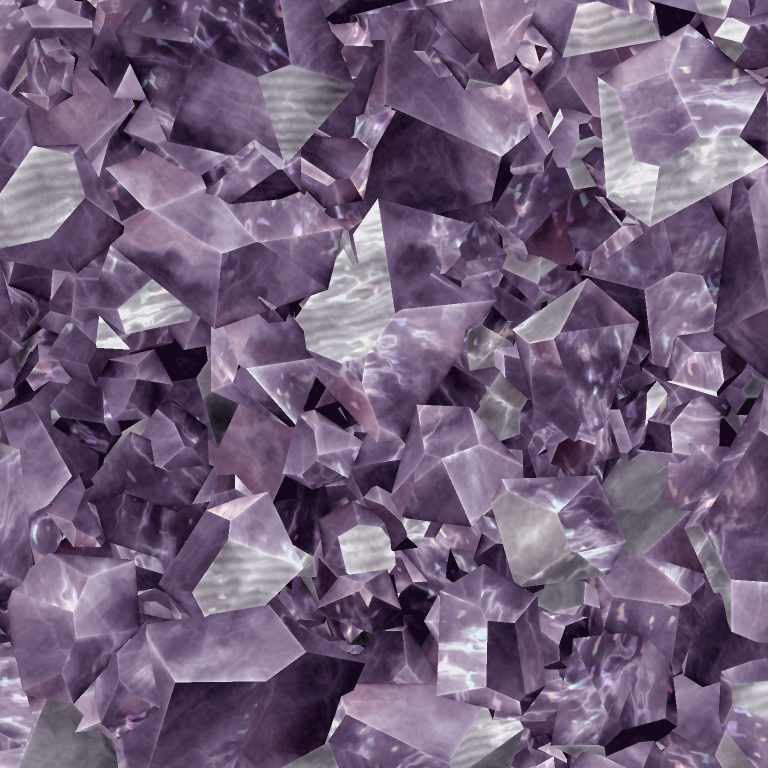
A Shadertoy shader for this texture:

```glsl
// Cluster of faceted amethyst crystals with cloudy, fractured interiors.

struct Gem {
    float depth;   // height of the visible surface
    float crease;  // distance to the nearest facet edge
    float rim;     // distance to the outline
    float facet;   // facet number inside the crystal
    vec2 lean;     // sideways part of the facet normal
    vec2 seed;     // identity of the crystal
};

float hash(vec2 p) {
    vec3 q = fract(p.xyx * 0.1031);
    q += dot(q, q.yzx + 33.33);
    return fract((q.x + q.y) * q.z);
}

float noise(vec2 p) {
    vec2 i = floor(p), f = fract(p);
    f = f * f * (3.0 - 2.0 * f);
    return mix(mix(hash(i), hash(i + vec2(1, 0)), f.x),
               mix(hash(i + vec2(0, 1)), hash(i + vec2(1, 1)), f.x), f.y);
}

float fbm(vec2 p) {
    float sum = 0.0, amp = 0.52;
    for (int i = 0; i < 5; i++) {
        sum += amp * noise(p);
        p = mat2(1.6, 1.2, -1.2, 1.6) * p + 7.3;
        amp *= 0.5;
    }
    return sum;
}

// Topmost crystal at p: each one is the lowest of its side planes and its cap.
Gem findGem(vec2 p) {
    Gem best = Gem(0.0, 1.0, 1.0, 0.0, vec2(0), vec2(9));
    for (int layer = 0; layer < 3; layer++) {
        float size = float(layer), grid = 4.1 * pow(1.75, size);
        vec2 home = floor(p * grid);
        for (int k = 0; k < 9; k++) {
            vec2 cell = home + vec2(k % 3 - 1, k / 3 - 1);
            vec2 seed = cell + 50.0 + size * vec2(97, 41);
            vec2 jitter = vec2(hash(seed + 211.0), hash(seed + 307.0));
            vec2 d = p * grid - cell - 0.1 - 0.8 * jitter;
            if (dot(d, d) > 1.2) continue;

            // The tilted cap competes with six irregular sides.
            vec2 tilt = vec2(hash(seed + 401.0), hash(seed + 503.0)) - 0.5;
            float low = 0.14 + 0.32 * hash(seed + 601.0) + dot(d, tilt) * 0.8;
            float second = 9.0, rim = 9.0, facet = 0.0;
            vec2 lean = -tilt;
            float turn = 6.2832 * hash(seed + 701.0);
            for (int i = 1; i < 7; i++) {
                float n = float(i);
                float r1 = hash(seed + n * vec2(17, 5));
                float r2 = hash(seed + n * vec2(7, 29));
                float angle = turn + 1.0472 * (n + 0.6 * r1);
                vec2 side = vec2(cos(angle), sin(angle));
                float inside = 0.38 + 0.36 * r2 - dot(d, side);
                float h = inside * (0.5 + 1.6 * r1 * r1);
                rim = min(rim, inside);
                if (h < low) {
                    second = low;
                    low = h;
                    facet = n;
                    lean = side;
                } else second = min(second, h);
            }
            float rank = 0.3 - 0.14 * size + 0.62 * hash(seed + 809.0);
            float depth = rank + 0.5 * low;
            if (rim > 0.0 && depth > best.depth)
                best = Gem(depth, (second - low) / grid, rim / grid, facet, lean, seed);
        }
    }
    return best;
}

vec3 amethyst(vec2 p) {
    Gem g = findGem(p);
    vec2 id = g.seed + g.facet * vec2(13, 31);
    float tone = hash(id), kind = hash(id + 151.0), body = hash(g.seed + 907.0);

    // Shift the interior per facet, as refraction does.
    vec2 q = p + 5.0 * vec2(body, kind);
    float warp = fbm(q * 8.0);
    float cloud = fbm(q * 9.0 + 2.5 * warp);
    float angle = 6.2832 * kind;
    vec2 along = mat2(cos(angle), sin(angle), -sin(angle), cos(angle)) * q;
    float patchy = smoothstep(0.46, 0.68, fbm(q * 6.0 + 20.0));
    float crack = pow(1.0 - abs(2.0 * fbm(along * vec2(9, 26) + 2.0 * warp) - 1.0), 9.0);
    float glint = smoothstep(0.7, 0.95, noise(along * vec2(70, 130) + 5.0 * cloud));
    float grain = noise(p * 240.0) - 0.5;

    // Facet light, depth and interior flaws.
    float t = 0.33 + 0.4 * (tone - 0.5) + 0.16 * (body - 0.5);
    t += 0.1 * dot(g.lean, vec2(-0.4, 0.8)) + 0.45 * (g.depth - 0.75);
    t += 1.1 * (cloud - 0.5) + 0.5 * (warp - 0.5) + 0.06 * grain;
    t += patchy * (0.4 * crack + 0.4 * glint) + 0.1 * (crack - 0.25);

    // Rare mirror facets carry fine wavy growth lines.
    float mirror = step(0.95, kind);
    float lines = sin(along.y * 420.0 + 22.0 * warp);
    t += mirror * (0.42 + 0.07 * lines);

    // Thin worn creases, dark or bright outlines.
    t += exp(-g.crease * 420.0) * mix(-0.05, 0.32, tone);
    t += exp(-g.rim * 200.0) * mix(-0.32, 0.2, kind);
    t = clamp(t, -0.13, 1.08);

    vec3 color = mix(vec3(0.17, 0.11, 0.21), vec3(0.86, 0.85, 0.90), t);
    color += vec3(0.012, -0.026, 0.022) * 4.0 * t * (1.0 - t);
    color += vec3(0.05, -0.01, -0.03) * smoothstep(0.5, 0.75, warp) * body;
    float grey = 0.6 * max(mirror, step(0.82, kind) * step(0.4, tone));
    color = mix(color, vec3(dot(color, vec3(0.3, 0.5, 0.2))), grey);
    color += 0.07 * patchy * glint * cos(vec3(0, 2, 4) + 90.0 * along.x);
    return clamp(color, 0.0, 1.0);
}

void mainImage(out vec4 fragColor, in vec2 fragCoord) {
    // Four samples per pixel smooth every edge.
    vec3 sum = vec3(0);
    for (int i = 0; i < 4; i++) {
        vec2 offset = vec2(i % 2, i / 2) * 0.5 - 0.25;
        sum += amethyst((fragCoord + offset) / iResolution.y);
    }
    fragColor = vec4(sum / 4.0, 1.0);
}
```
